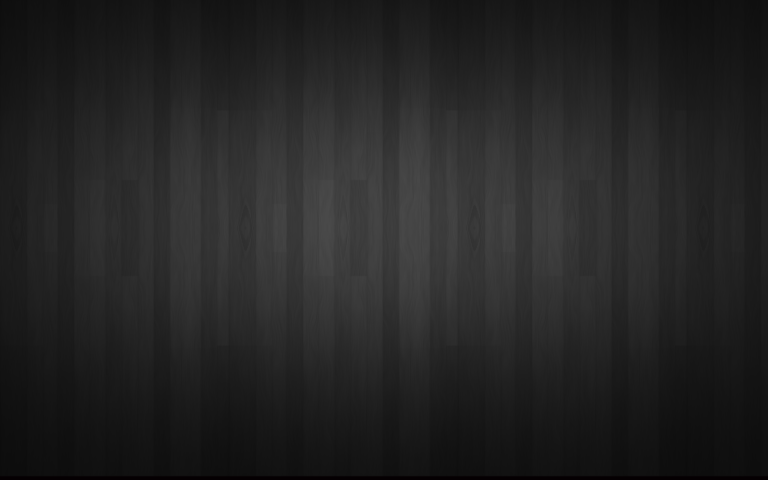
Reproduce this texture procedurally as a Shadertoy shader.

```glsl
// Dark wooden planks under a soft central glow. One group of boards repeats
// across and is mirrored up and down; each board has an inner and an outer
// tone, and its grain comes from stretched noise and pointed, warped rings.

float hash(vec2 p) {
    vec3 q = fract(vec3(p.xyx) * 0.1031);
    q += dot(q, q.yzx + 33.33);
    return fract((q.x + q.y) * q.z);
}

float noise(vec2 p) {
    vec2 i = floor(p), f = fract(p);
    f = f * f * (3.0 - 2.0 * f);
    return mix(mix(hash(i), hash(i + vec2(1, 0)), f.x),
               mix(hash(i + vec2(0, 1)), hash(i + vec2(1, 1)), f.x), f.y);
}

// Left edge of each board, in canvas heights
const float EDGE[13] = float[13](0.0, 0.025, 0.081, 0.115, 0.146, 0.179,
    0.2125, 0.246, 0.279, 0.3125, 0.346, 0.379, 0.444);

// Inner tone, outer tone, distance of the end joint from the mirror line
const vec3 BOARD[13] = vec3[13](
    vec3(1.00, 0.87, 0.245), vec3(0.92, 0.88, 0.245), vec3(1.02, 0.98, 0.245),
    vec3(1.06, 1.01, 0.05), vec3(0.91, 0.91, 0.3), vec3(1.05, 1.03, 0.1),
    vec3(1.09, 1.03, 0.1), vec3(0.98, 0.99, 0.1), vec3(0.95, 1.05, 0.1),
    vec3(1.02, 1.04, 0.2), vec3(0.91, 0.91, 0.3), vec3(1.07, 1.05, 0.25),
    vec3(0.92, 0.89, 0.25));

// Pointed growth rings around a knot, broken up by noise
float rings(vec2 p, vec2 size, float warp) {
    vec2 s = abs(p) / size;
    float r = sqrt(s.x * s.x + 0.08) + s.y + 0.9 * warp;
    float line = smoothstep(0.35, 0.8, noise(vec2(r * 4.5, 3.0 + s.y)));
    return (0.4 - line) * smoothstep(3.2, 0.8, r);
}

void mainImage(out vec4 fragColor, in vec2 fragCoord) {
    vec2 p = fragCoord / iResolution.y;
    float px = 1.0 / iResolution.y;
    float centerX = 0.5 * iResolution.x / iResolution.y;

    // Repeat across, mirror vertically
    vec2 q = vec2(mod(p.x - 0.452, 0.477), abs(p.y - 0.525));

    // Board tones, end joints and seams of varying depth
    float tone = BOARD[12].y, seam = 0.0, id = 0.0;
    for (int i = 0; i < 13; i++) {
        vec3 b = BOARD[i];
        float d = q.x - EDGE[i];
        float t = mix(b.x, b.y, smoothstep(-px, px, q.y - b.z));
        tone = mix(tone, t, smoothstep(-0.003, 0.003, d));
        seam = max(seam, exp(-abs(d) / 0.0018) * hash(vec2(i, 7)));
        if (d > 0.0) id = float(i);
    }

    // Streaks, fibres and broad stains, offset from board to board
    vec2 g = q + vec2(0.0, id * 3.7);
    float warp = noise(g * vec2(60.0, 18.0)) - 0.5;
    float streak = noise(vec2(g.x * 260.0 + warp * 6.0, g.y * 16.0)) - 0.5;
    float fibre = noise(vec2(g.x * 420.0 + warp * 4.0, g.y * 55.0)) - 0.5;
    float stain = noise(g * vec2(55.0, 7.0)) - 0.5;
    float grain = 0.065 * streak + 0.05 * fibre + 0.07 * stain;

    // Knots on two of the boards
    if (id == 1.0) grain += 0.09 * rings(q - vec2(0.059, 0.0), vec2(0.010, 0.045), warp);
    if (id == 7.0) grain += 0.07 * rings(q - vec2(0.2625, 0.0), vec2(0.010, 0.07), warp);

    // Glow falling off towards the borders
    vec2 c = p - vec2(centerX, 0.55);
    float glow = 0.046 + 0.212 * exp(-c.x * c.x / 0.64 - c.y * c.y / 0.137);
    vec3 color = vec3(glow * tone * (1.0 + grain) * (1.0 - 0.12 * seam));

    // Black strip along the bottom
    color = mix(vec3(0.02, 0.0, 0.008), color, smoothstep(0.008 - px, 0.008 + px, p.y));
    fragColor = vec4(color, 1.0);
}
```
